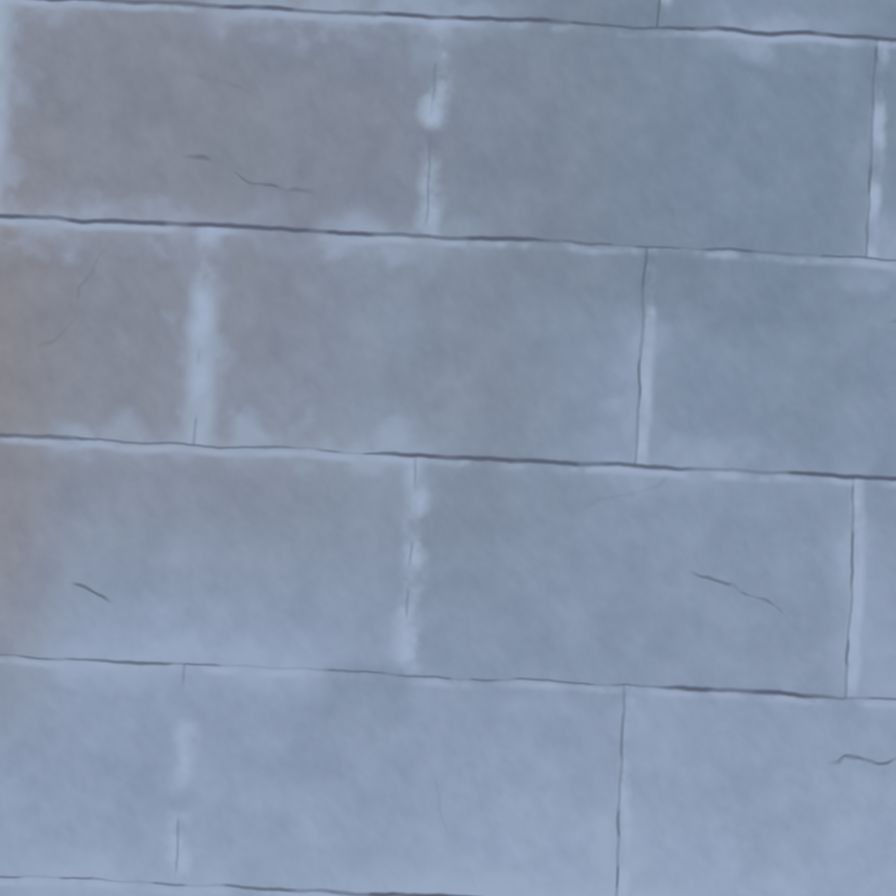
Reproduce this texture procedurally as a three.js fragment shader.

```glsl
varying vec2 vUv;

float hash(vec2 p) {
  vec3 q = fract(p.xyx * vec3(0.1031, 0.1030, 0.0973));
  q += dot(q, q.yzx + 33.33);
  return fract((q.x + q.y) * q.z);
}

float noise(vec2 p) {
  vec2 i = floor(p), f = fract(p);
  f = f * f * (3.0 - 2.0 * f);
  return mix(mix(hash(i), hash(i + vec2(1.0, 0.0)), f.x),
             mix(hash(i + vec2(0.0, 1.0)), hash(i + 1.0), f.x), f.y);
}

float fbm(vec2 p) {
  float sum = 0.0, gain = 0.533;
  for (int i = 0; i < 4; i++) {
    sum += gain * noise(p);
    p = mat2(1.6, 1.2, -1.2, 1.6) * p + 7.3;
    gain *= 0.5;
  }
  return sum;
}

// Soft line between two points, fading towards its ends
float crack(vec2 p, vec2 a, vec2 b) {
  vec2 d = b - a;
  float t = clamp(dot(p - a, d) / dot(d, d), 0.0, 1.0);
  float taper = smoothstep(0.0, 0.2, t) * smoothstep(1.0, 0.7, t);
  return taper * (1.0 - smoothstep(0.0, 0.004, length(p - a - d * t)));
}

void main() {
  // Slightly turned wall with uneven joints
  vec2 c = vUv - 0.5;
  vec2 wall = vec2(c.x - 0.048 * c.y, c.y + 0.048 * c.x) + 0.5;
  wall += 0.008 * (vec2(fbm(vUv * 22.0), fbm(vUv * 20.0 + 40.0)) - 0.5);

  // Running bond: rows counted downwards, every other one shifted by half
  vec2 blockSize = vec2(0.492, 0.2455);
  float v = (0.981 - wall.y) / blockSize.y;
  float row = floor(v);
  float u = (wall.x + 0.025) / blockSize.x - 0.5 * mod(row, 2.0);
  vec2 id = vec2(floor(u), row);
  vec2 local = fract(vec2(u, v));
  vec2 joint = (local - step(0.5, local)) * blockSize;
  float edge = min(abs(joint.x), abs(joint.y));

  float clouds = fbm(vUv * 7.0 + 3.0);
  float mottle = fbm(vUv * 30.0 + 1.7);
  float grain = fbm(mat2(0.8, -0.6, 0.6, 0.8) * vUv * vec2(120.0, 75.0));

  // Stone: bluer and lighter towards the bottom, grey at the upper left
  float inside = smoothstep(0.0, 0.014, edge);
  float tone = 0.02 + 0.95 * pow(1.0 - vUv.y, 1.7) + 0.6 * (clouds - 0.5)
             + 0.35 * (hash(id + 11.0) - 0.5) * inside;
  vec3 stone = mix(vec3(0.475, 0.535, 0.615), vec3(0.575, 0.635, 0.735), clamp(tone, 0.0, 1.0));
  float grey = smoothstep(0.8, 0.1, vUv.x + 0.3 * (clouds - 0.5)) * smoothstep(0.25, 0.6, vUv.y);
  stone = mix(stone, vec3(0.51, 0.53, 0.58), 0.95 * grey);
  float brown = smoothstep(0.1, 0.0, vUv.x) * smoothstep(0.42, 0.1, abs(vUv.y - 0.53));
  stone = mix(stone, vec3(0.53, 0.52, 0.54), 0.6 * brown);
  stone += 0.05 * (mottle - 0.5) + 0.03 * (grain - 0.5);

  // Pale, patchy wear along the block edges
  vec3 pale = vec3(0.62, 0.68, 0.775);
  float worn = 1.0 - smoothstep(0.0, 0.042, edge + 0.08 * (mottle - 0.5));
  vec3 color = mix(stone, pale, 0.6 * worn * smoothstep(0.3, 0.65, clouds));

  // A hairline crack in some blocks
  vec2 warped = local * blockSize + 0.045 * (vec2(fbm(vUv * 13.0), fbm(vUv * 13.0 + 9.0)) - 0.5);
  for (int i = 0; i < 2; i++) {
    vec2 seed = id * 3.7 + float(i) * 19.0 + 5.0;
    vec2 start = vec2(0.08 + 0.24 * hash(seed), 0.05 + 0.13 * hash(seed + 2.0));
    float angle = 2.4 * (hash(seed + 4.0) - 0.5);
    float reach = 0.06 + 0.12 * hash(seed + 6.0);
    float line = crack(warped, start, start + reach * vec2(cos(angle), sin(angle)));
    float strength = smoothstep(0.35, 0.8, hash(seed + 8.0)) * smoothstep(0.25, 0.6, mottle);
    color *= 1.0 - 0.24 * line * inside * strength;
  }

  // Upright joints: ragged pale mortar at the left, thin dark gaps at the right
  float rightSide = smoothstep(0.5, 0.72, vUv.x);
  float spread = mix(0.022, 0.011, rightSide) * (0.4 + 1.1 * mottle);
  float mortar = 1.0 - smoothstep(0.002, spread, abs(joint.x - 0.004 * rightSide));
  color = mix(color, pale, mortar * smoothstep(0.2, 0.75, mottle));
  float gap = 1.0 - smoothstep(0.0, 0.0034, abs(joint.x + 0.003));
  float gapWear = smoothstep(0.4, 0.7, noise(vec2(floor(u + 0.5) * 5.0 + row, wall.y * 34.0)));
  color = mix(color, vec3(0.38, 0.42, 0.49), gap * mix(0.3 * gapWear, 0.35 + 0.35 * gapWear, rightSide));

  // Level joints: thin broken shadow line above a pale lip
  float bed = floor(v + 0.5);
  float longWear = smoothstep(0.25, 0.6, noise(vec2(wall.x * 6.0, bed * 7.0 + 2.0)) + 0.2 * (vUv.y - 0.5));
  float shortWear = smoothstep(0.2, 0.55, noise(vec2(wall.x * 38.0, bed * 5.0 + 9.0)));
  float lip = 1.0 - smoothstep(0.0, 0.008, abs(joint.y - 0.006));
  color = mix(color, pale, lip * (0.1 + 0.65 * smoothstep(0.25, 0.7, mottle)));
  float shadow = 1.0 - smoothstep(0.0, 0.0028 + 0.0018 * longWear, abs(joint.y));
  float depth = 0.12 + 0.35 * shortWear + 0.45 * longWear;
  color = mix(color, vec3(0.33, 0.36, 0.43), shadow * depth);

  gl_FragColor = vec4(color, 1.0);
}
```
